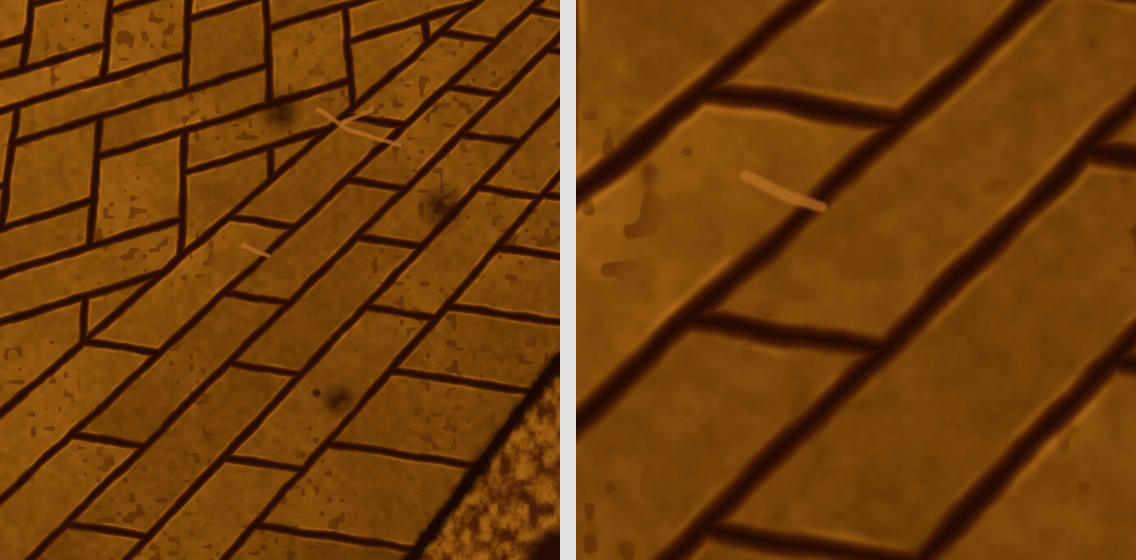
Left, the full canvas; right, a detail of the centre.
A Shadertoy shader for this texture:

```glsl
// Weathered brick paving in perspective: herringbone field, four running courses, a border and sand.

const vec2 VANISH = vec2(2.578, 2.493);
const vec3 LIT = vec3(0.62, 0.37, 0.065);
const vec3 DEEP = vec3(0.37, 0.195, 0.015);
const vec3 GAP = vec3(0.15, 0.045, 0.01);
const vec3 RUST = vec3(0.29, 0.11, 0.012);
const vec3 STRAW = vec3(0.72, 0.43, 0.14);

// Slopes of the lines between courses, then joint phase and spacing per course
const float EDGE[6] = float[6](0.866, 0.926, 0.987, 1.060, 1.145, 1.350);
const float PHASE[5] = float[5](0.424, 0.4196, 0.4194, 0.475, 0.471);
const float PITCH[5] = float[5](0.0502, 0.0527, 0.0562, 0.0625, 0.0302);

float hash(vec2 p) {
    return fract(sin(dot(p, vec2(127.1, 311.7))) * 43758.5);
}

float noise(vec2 p) {
    vec2 i = floor(p), f = fract(p);
    f = f * f * (3.0 - 2.0 * f);
    vec2 e = vec2(0.0, 1.0);
    return mix(mix(hash(i), hash(i + e.yx), f.x),
               mix(hash(i + e.xy), hash(i + e.yy), f.x), f.y);
}

float fbm(vec2 p) {
    float sum = 0.0, amp = 0.5;
    for (int i = 0; i < 4; i++) {
        sum += amp * noise(p);
        p = p * 2.03 + 17.3;
        amp *= 0.5;
    }
    return sum / 0.9375;
}

float segment(vec2 p, vec2 a, vec2 b) {
    vec2 ab = b - a;
    return length(p - a - ab * clamp(dot(p - a, ab) / dot(ab, ab), 0.0, 1.0));
}

float blob(vec2 p, vec2 centre, float radius) {
    return 1.0 - smoothstep(0.0, radius, length(p - centre));
}

// Both brick functions return (distance to nearest joint, brick id)
vec3 herringbone(vec2 p) {
    float down = 1.0 - p.y;
    float w = down + 0.305 * p.x;
    vec2 size = vec2(0.1393 + 0.055 * down, 0.0654 * (w + 0.729));
    vec2 grid = vec2((p.x - 0.336 + 0.027 * down) / size.x, log((w + 0.729) / 0.866) / 0.0683);
    vec2 cell = floor(grid), f = grid - cell;
    float key = mod(cell.y - cell.x, 4.0);
    vec2 span = key < 1.5 ? vec2(1.0, 2.0) : vec2(2.0, 1.0);
    vec2 shift = vec2(key > 1.5 && key < 2.5 ? 1.0 : 0.0, key > 0.5 && key < 1.5 ? 1.0 : 0.0);
    vec2 d = min(f + shift, span - f - shift) * size;
    return vec3(min(d.x, d.y), cell - shift);
}

vec3 courses(vec2 toVanish, float slope) {
    int lane = 0;
    for (int i = 1; i < 5; i++) if (slope > EDGE[i]) lane = i;
    float reference = lane == 4 ? EDGE[4] : 0.5 * (EDGE[lane] + EDGE[lane + 1]);
    float depth = toVanish.y + 0.15 * toVanish.x;
    float along = ((reference + 0.15) / depth - PHASE[lane]) / PITCH[lane];
    float f = fract(along);
    float joint = min(f, 1.0 - f) * PITCH[lane] * depth * depth / (reference + 0.15);
    float side = min(slope - EDGE[lane], EDGE[lane + 1] - slope) * toVanish.x / sqrt(1.0 + slope * slope);
    return vec3(min(joint, side), floor(along), float(lane) + 40.0);
}

void mainImage(out vec4 fragColor, in vec2 fragCoord) {
    vec2 uv = fragCoord / iResolution.xy;
    float pixel = 1.0 / iResolution.y;

    // Slightly crooked brick edges
    vec2 p = uv + 0.006 * (vec2(fbm(uv * 22.0), fbm(uv * 22.0 + 50.0)) - 0.5);
    vec2 toVanish = VANISH - p;
    float slope = toVanish.y / toVanish.x;
    float reach = toVanish.x / sqrt(1.0 + slope * slope);
    bool field = slope < EDGE[0];
    vec3 brick = field ? herringbone(p) : courses(toVanish, slope);
    if (field) brick.x = min(brick.x, (EDGE[0] - slope) * reach);

    // Brick face: light falls off toward the lower right, tint varies per brick
    float grain = fbm(uv * 75.0), patches = fbm(uv * 9.0 + 8.0);
    float light = 0.5 - 0.33 * (uv.x - uv.y) + 0.24 * (hash(brick.yz) - 0.5);
    light += 0.5 * (grain - 0.5) + 0.5 * (patches - 0.5);
    vec3 color = mix(DEEP, LIT, clamp(light, 0.0, 1.1));

    // Pits, worn bright rims and dirty joints
    float pits = smoothstep(0.70, 0.82, noise(uv * 85.0 + 31.0)) * smoothstep(0.45, 0.65, patches);
    color = mix(color, RUST, 0.5 * pits);
    float rim = smoothstep(0.005, 0.009, brick.x) * (1.0 - smoothstep(0.009, 0.015, brick.x));
    color += vec3(0.11, 0.07, 0.025) * rim * smoothstep(0.4, 0.65, fbm(uv * 18.0 + 4.0));
    float width = 0.0065 + 0.004 * (fbm(uv * 30.0 + 9.0) - 0.5);
    color = mix(RUST, color, smoothstep(width - 0.002, width + 0.004, brick.x));
    color = mix(GAP, color, smoothstep(width - 0.006, width + pixel, brick.x));

    // Sand strip beyond the border, with a deep shadow along its edge
    float beyond = (slope - EDGE[5]) * reach;
    float sandGrain = fbm(uv * vec2(60.0, 45.0) + 70.0);
    vec3 sand = mix(RUST, LIT, smoothstep(0.2, 0.8, sandGrain));
    color = mix(color, sand, smoothstep(-pixel, pixel, beyond));
    float shade = 1.0 - smoothstep(0.003, 0.022, abs(beyond - 0.002) + 0.012 * (sandGrain - 0.5));
    color = mix(color, GAP * 0.7, shade);
    color = mix(color, GAP, smoothstep(0.2, 0.7, blob(uv, vec2(1.0, 0.0), 0.10)));

    // Dark stains
    float stain = blob(uv, vec2(0.605, 0.285), 0.04) + blob(uv, vec2(0.565, 0.298), 0.012)
                + blob(uv, vec2(0.79, 0.63), 0.055) + blob(uv, vec2(0.50, 0.80), 0.05);
    color = mix(color, GAP, clamp(1.5 * stain * grain, 0.0, 0.75));

    // Dry straws
    float straw = min(segment(p, vec2(0.567, 0.805), vec2(0.625, 0.765)),
                      segment(p, vec2(0.625, 0.765), vec2(0.715, 0.742)));
    straw = min(straw, segment(p, vec2(0.435, 0.562), vec2(0.478, 0.543)));
    straw = min(straw, segment(p, vec2(0.605, 0.778), vec2(0.665, 0.803)));
    color = mix(color, STRAW, 0.75 * (1.0 - smoothstep(0.0015, 0.0045 + pixel, straw)));

    fragColor = vec4(clamp(color, 0.0, 1.0), 1.0);
}
```
